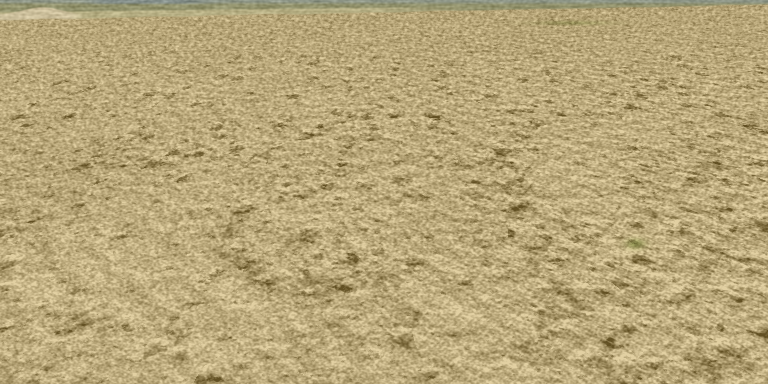
This texture is drawn by a Shadertoy shader. Its source:

```glsl
// Dry ploughed field in perspective: crumbly soil, scattered clods, thin hazy far edge.
#define HORIZON 1.2
#define DEPTH_STRETCH 1.3
#define RELIEF 0.125
#define GRAIN 0.15
#define CLOD_SHADE 0.26
#define SOIL vec3(0.745, 0.675, 0.497)
#define PALE_VERGE vec3(0.72, 0.69, 0.52)
#define FAR_GREEN vec3(0.57, 0.57, 0.42)
#define HAZE vec3(0.56, 0.59, 0.53)

vec2 hash2(vec2 cell) {
    uvec2 v = uvec2(ivec2(cell) + 32768);
    v = v * 1664525u + 1013904223u;
    v.x += v.y * 1664525u;
    v.y += v.x * 1664525u;
    v ^= v >> 16u;
    v.x += v.y * 1664525u;
    v.y += v.x * 1664525u;
    v ^= v >> 16u;
    return vec2(v & 65535u) / 65535.0;
}

float gradDot(vec2 cell, vec2 f, vec2 corner) {
    float a = 6.2832 * hash2(cell + corner).x;
    return dot(vec2(cos(a), sin(a)), f - corner);
}

float gradientNoise(vec2 p) {
    vec2 i = floor(p), f = p - i;
    vec2 u = f * f * f * (f * (f * 6.0 - 15.0) + 10.0);
    float low = mix(gradDot(i, f, vec2(0, 0)), gradDot(i, f, vec2(1, 0)), u.x);
    float high = mix(gradDot(i, f, vec2(0, 1)), gradDot(i, f, vec2(1, 1)), u.x);
    return mix(low, high, u.y);
}

// Light from above: slope of each octave, faded where it gets too fine
float soilRelief(vec2 ground, float nearness) {
    float sum = 0.0, freq = 13.0;
    mat2 turn = mat2(0.8, 0.6, -0.6, 0.8);
    for (int i = 0; i < 4; i++) {
        float period = nearness * nearness / (DEPTH_STRETCH * freq);
        vec2 q = ground * freq + float(i) * 17.3;
        float slope = gradientNoise(turn * q) - gradientNoise(turn * (q + vec2(0.1, 0.4)));
        sum += slope * smoothstep(0.001, 0.008, period);
        freq *= 1.9;
    }
    return sum;
}

// Irregular lumps: lit crown, dark underside and a shadow at the foot
float clodLayer(vec2 ground, float nearness, float freq, float density) {
    vec2 q = ground * freq, cell = floor(q);
    vec2 wobble = vec2(gradientNoise(q * 5.0), gradientNoise(q * 5.0 + 31.7));
    wobble += 0.6 * vec2(gradientNoise(q * 11.0), gradientNoise(q * 11.0 + 13.1));
    float upright = 1.4 * max(nearness, 0.4) / DEPTH_STRETCH;
    float shade = 0.0;
    for (int j = -1; j <= 1; j++)
    for (int i = -1; i <= 1; i++) {
        vec2 id = cell + vec2(i, j);
        vec2 kind = hash2(id + 211.0);
        vec2 d = q - id - 0.2 - 0.6 * hash2(id);
        d.y *= upright;
        float radius = mix(0.12, 0.30, kind.x * kind.x);
        d = d / radius + 0.75 * wobble;
        float present = step(kind.y, density);
        float body = 1.0 - smoothstep(0.75, 1.05, length(d));
        vec2 foot = (d + vec2(-0.1, 0.6)) / vec2(1.15, 0.7);
        float shadow = (1.0 - smoothstep(0.55, 1.1, length(foot))) * (1.0 - 0.4 * body);
        float crown = clamp(d.y + 0.5 * wobble.x, -1.0, 1.0);
        shade += present * (body * (0.55 * crown - 0.05) - 0.7 * shadow);
    }
    return clamp(shade, -1.1, 0.6);
}

vec3 field(vec2 p) {
    float nearness = HORIZON - p.y;
    vec2 ground = vec2(p.x - 1.0, DEPTH_STRETCH) / nearness;
    float visible = smoothstep(0.2, 0.6, nearness);
    float rough = 0.7 + 0.3 * smoothstep(0.3, 1.6, p.x);

    float tone = RELIEF * rough * soilRelief(ground, nearness);
    vec2 skew = mat2(0.86, 0.5, -0.5, 0.86) * (p * vec2(1.0, 1.35));
    tone += GRAIN * gradientNoise(skew * 85.0);
    tone += GRAIN * gradientNoise(skew.yx * 135.0 + 9.0);
    tone += 0.03 * gradientNoise(ground * vec2(2.0, 3.0) + 4.0);

    // Damp crumbs gather in broken patches
    float cluster = gradientNoise(ground * 3.1 + 50.0);
    float patchy = gradientNoise(ground * 9.0 + 20.0) + 0.8 * gradientNoise(ground * 31.0);
    tone -= 0.12 * smoothstep(0.25, 0.6, patchy + 0.4 * cluster) * visible;

    // Clods from large to crumb size
    float density = rough * (0.5 + 0.6 * cluster);
    float freq = 7.0, weight = 1.0, clods = 0.0;
    for (int i = 0; i < 4; i++) {
        float period = nearness * nearness / (DEPTH_STRETCH * freq);
        float fade = mix(0.3, 1.0, smoothstep(0.003, 0.025, period));
        clods += weight * fade * clodLayer(ground + float(i) * 5.3, nearness, freq, density);
        freq *= 1.85;
        weight *= 0.78;
    }
    tone += CLOD_SHADE * clods;

    // Smooth pale ground at lower left, darker furrow above it
    vec2 pale = (p - vec2(0.3, 0.3)) * vec2(2.0, 5.0);
    tone += 0.02 * exp(-dot(pale, pale));
    tone -= 0.02 * exp(-pow((p.y - 0.53 + 0.08 * p.x) * 9.0, 2.0)) * (1.0 - smoothstep(0.4, 0.9, p.x));
    tone -= 0.025 * smoothstep(0.75, 1.0, p.y);
    vec3 col = SOIL + clamp(tone, -0.36, 0.14);

    // Faint green growth
    vec2 sprout = (p - vec2(1.49, 0.94)) / vec2(0.1, 0.006);
    vec2 weed = (p - vec2(1.655, 0.365)) / vec2(0.025, 0.014);
    float green = 0.6 * exp(-dot(sprout, sprout)) + exp(-dot(weed, weed));
    return mix(col, col * vec3(0.74, 0.82, 0.62), green);
}

vec3 farEdge(vec2 p) {
    float drop = 1.0 - p.y;
    vec3 col = mix(HAZE, FAR_GREEN, smoothstep(0.003, 0.014, drop));
    float blue = smoothstep(0.2, 0.28, p.x) * (1.0 - smoothstep(0.45, 0.6, p.x));
    col = mix(col, vec3(0.50, 0.55, 0.56), 0.6 * blue * (1.0 - smoothstep(0.006, 0.014, drop)));
    float verge = smoothstep(0.028, 0.036, drop + 0.012 * p.x);
    col = mix(col, PALE_VERGE, verge * (1.0 - smoothstep(0.9, 1.3, p.x)));
    float moundTop = 0.039 - 0.02 * exp(-pow((p.x - 0.11) / 0.07, 2.0));
    float mound = smoothstep(moundTop - 0.003, moundTop + 0.003, drop) * (1.0 - smoothstep(0.17, 0.23, p.x));
    col = mix(col, vec3(0.80, 0.75, 0.61), mound);
    return col + 0.10 * gradientNoise(p * vec2(18.0, 150.0)) + 0.1 * gradientNoise(p * vec2(90.0, 130.0));
}

void mainImage(out vec4 fragColor, in vec2 fragCoord) {
    vec2 p = fragCoord / iResolution.xy * vec2(2.0, 1.0);
    float edge = 1.0 - mix(0.052, 0.012, p.x * 0.5) + 0.003 * gradientNoise(p * 14.0);
    vec3 col = mix(field(p), farEdge(p), smoothstep(edge - 0.003, edge + 0.003, p.y));
    fragColor = vec4(clamp(col, 0.0, 1.0), 1.0);
}
```
